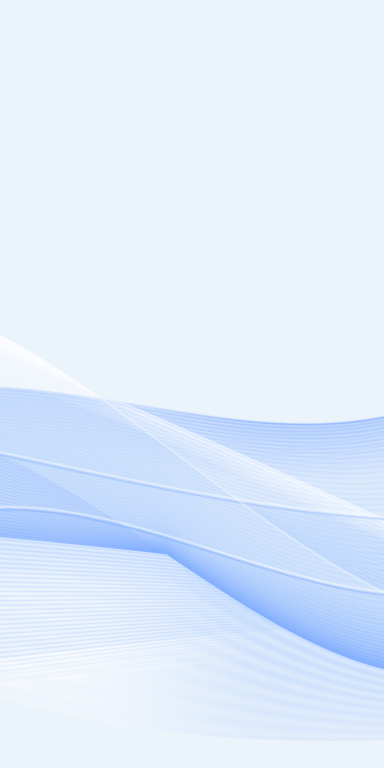
A Shadertoy shader for this background:

```glsl
const vec3 PAPER = vec3(0.922, 0.951, 0.984);
const vec3 WHITE = vec3(0.985, 0.99, 1.0);
const vec3 SKY = vec3(0.70, 0.82, 0.99);
const vec3 AZURE = vec3(0.46, 0.65, 1.0);

// Curve heights at x = 0, 1/3, 2/3 and 1
const vec4 CREST = vec4(0.497, 0.475, 0.4505, 0.457);
const vec4 UPPER_FOLD = vec4(0.4076, 0.3724, 0.3424, 0.3242);
const vec4 LOWER_FOLD = vec4(0.336, 0.313, 0.263, 0.2253);
const vec4 SHELF = vec4(0.3008, 0.284, 0.263, 0.232);
const vec4 SLOPE = vec4(0.4076, 0.312, 0.203, 0.129);
const vec4 DIAGONAL = vec4(0.564, 0.456, 0.332, 0.229);
const vec4 BEAM = vec4(0.538, 0.473, 0.400, 0.325);
const vec4 DRIFT = vec4(0.141, 0.160, 0.177, 0.186);
const vec4 HEM = vec4(0.0911, 0.0547, 0.0378, 0.0365);

const float STRAND_CONTRAST = 0.28;
const float GLOW_DEPTH = 0.018;
const float BEAM_WIDTH = 0.028;
const float TAU = 6.2831853;

// Cubic through four evenly spaced heights
float curve(vec4 heights, float x) {
    float s = 3.0 * x, a = s - 1.0, b = s - 2.0, c = s - 3.0;
    return dot(heights, vec4(-a * b * c / 6.0, s * b * c / 2.0,
                             -s * a * c / 2.0, s * a * b / 6.0));
}

float above(float distance) {
    float pixel = 1.0 / iResolution.y;
    return smoothstep(-pixel, pixel, distance);
}

// Parallel threads that fade out when finer than the pixel grid
float strands(float t, float count, float span) {
    float perPixel = count / (span * iResolution.y);
    return cos(TAU * t * count) * (1.0 - smoothstep(0.25, 0.5, perPixel));
}

// Woven sheet; opacity holds its values at the top and bottom edges
void ribbon(inout vec3 color, float y, float top, float bottom,
            vec3 tint, vec2 opacity, float count) {
    float span = max(top - bottom, 0.001);
    float t = clamp((top - y) / span, 0.0, 1.0);
    float alpha = mix(opacity.x, opacity.y, t);
    alpha *= 1.0 + STRAND_CONTRAST * strands(t, count, span);
    alpha *= above(y - bottom) * above(top - y);
    color = mix(color, tint, clamp(alpha, 0.0, 1.0));
}

void stroke(inout vec3 color, float distance, vec3 tint, float opacity) {
    float width = max(0.0014, 0.8 / iResolution.y);
    color = mix(color, tint, opacity * exp(-distance * distance / (width * width)));
}

void mainImage(out vec4 fragColor, in vec2 fragCoord) {
    vec2 uv = fragCoord / iResolution.xy;
    float x = uv.x, y = uv.y;
    float crest = curve(CREST, x);
    float upperFold = curve(UPPER_FOLD, x);
    float lowerFold = curve(LOWER_FOLD, x);
    float shelf = curve(SHELF, x);
    float slope = curve(SLOPE, x);
    float diagonal = curve(DIAGONAL, x);
    float beam = curve(BEAM, x);
    float drift = curve(DRIFT, x);
    float hem = curve(HEM, x);
    float ground = min(shelf, slope);
    float right = smoothstep(0.15, 0.75, x);
    vec3 color = PAPER;

    // Pale lower sheet with level threads
    ribbon(color, y, ground, hem, mix(WHITE, SKY, 0.75 * right), vec2(0.75, 0.3), 9.0);
    ribbon(color, y, ground, drift, SKY, vec2(0.42, 0.12), 1.0);
    float weave = (shelf - y) / (shelf - drift);
    float threads = strands(weave, 26.0, shelf - drift);
    float lowerMask = above(ground - y) * above(y - hem) * (1.0 - smoothstep(0.9, 1.3, weave));
    color = mix(color, threads > 0.0 ? WHITE : SKY, 0.3 * abs(threads) * lowerMask);
    for (int i = 0; i < 4; i++) {
        float offset = 0.011 * float(i);
        stroke(color, y - drift + offset, WHITE, 0.5 * (1.0 - right) * above(ground - y));
    }

    // Upper veil and its shaded crest
    ribbon(color, y, crest, ground, SKY, vec2(0.32, 0.36), 46.0);
    ribbon(color, y, crest, crest - 0.075, AZURE, vec2(0.18 + 0.2 * right, 0.0), 16.0);

    // Crossing diagonal sheets
    ribbon(color, y, min(diagonal, crest), slope, SKY, vec2(0.22, 0.5), 30.0);
    ribbon(color, y, upperFold, max(diagonal, slope), SKY, vec2(0.3, 0.65), 18.0);
    ribbon(color, y, min(upperFold, slope), shelf, AZURE, vec2(0.32, 0.25), 24.0);
    ribbon(color, y, lowerFold, ground, AZURE, vec2(0.08, 0.4), 20.0);

    // White wedge and beam
    ribbon(color, y, diagonal, crest, WHITE, vec2(0.95, 0.25), 1.0);
    float beamGlow = 0.65 * smoothstep(0.15, 0.4, x);
    ribbon(color, y, min(beam, crest), beam - BEAM_WIDTH, WHITE, vec2(beamGlow, 0.15), 5.0);

    // Deep blue glow along the lower fold
    float lift = max(y - ground, 0.0);
    float glow = exp(-lift / GLOW_DEPTH) * mix(0.25, 0.8, smoothstep(0.1, 0.45, x));
    color = mix(color, AZURE, glow * above(y - ground));

    // Fine edge lines
    stroke(color, y - crest, mix(WHITE, AZURE, right), 0.5);
    stroke(color, y - upperFold, AZURE, 0.35);
    stroke(color, y - upperFold - 0.004, WHITE, 0.5);
    stroke(color, y - lowerFold, AZURE, 0.45);
    stroke(color, y - lowerFold - 0.004, WHITE, 0.55);
    stroke(color, y - diagonal, WHITE, 0.45 * above(crest - y));

    fragColor = vec4(color, 1.0);
}
```
